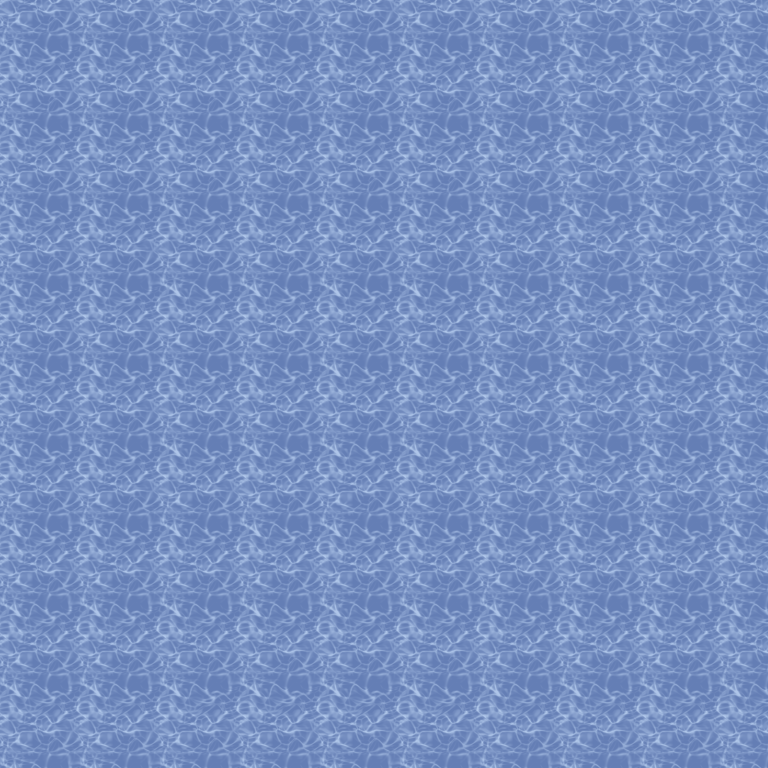
A three.js fragment shader for this texture:

```glsl
// Rippled pool water: one seamless tile of pale caustic lines on blue, repeated 9.6 times each way.
// Periodic cell noise draws the light web, value noise clouds and flecks it, and a few
// broken rings and streaks give the tile its calm dark pool with a bright rim.
varying vec2 vUv;

const float REPEATS = 9.6;
const float SOFTEN = 0.00035;
const vec3 DEEP_BLUE = vec3(0.41, 0.51, 0.72);
const vec3 GLINT_BLUE = vec3(0.58, 0.675, 0.84);

vec2 hash2(vec2 cell, float seed) {
  vec3 h = fract(vec3(cell.xyx + seed) * vec3(0.1031, 0.1030, 0.0973));
  h += dot(h, h.yzx + 33.33);
  return fract((h.xx + h.yz) * h.zy);
}

// Value noise that wraps after "count" cells; two independent channels.
vec2 tileNoise(vec2 p, vec2 count, float seed) {
  vec2 g = p * count;
  vec2 cell = floor(g);
  vec2 f = g - cell;
  f = f * f * (3.0 - 2.0 * f);
  vec2 a = hash2(mod(cell, count), seed);
  vec2 b = hash2(mod(cell + vec2(1.0, 0.0), count), seed);
  vec2 c = hash2(mod(cell + vec2(0.0, 1.0), count), seed);
  vec2 d = hash2(mod(cell + vec2(1.0, 1.0), count), seed);
  return mix(mix(a, b, f.x), mix(c, d, f.x), f.y);
}

float softLine(float d, float width) {
  return exp(-d * d / (width * width));
}

// Bright borders between wrapped random cells.
float causticWeb(vec2 p, vec2 count, float width, float seed) {
  vec2 g = p * count;
  vec2 cell = floor(g);
  float nearest = 8.0;
  float second = 8.0;
  for (int y = -1; y <= 1; y++) {
    for (int x = -1; x <= 1; x++) {
      vec2 neighbour = cell + vec2(float(x), float(y));
      vec2 site = neighbour + 0.1 + 0.8 * hash2(mod(neighbour, count), seed);
      float d = length(site - g);
      second = min(second, max(nearest, d));
      nearest = min(nearest, d);
    }
  }
  return softLine(second - nearest, width);
}

// Shortest offset from a centre, across tile borders.
vec2 wrapOffset(vec2 p, vec2 centre) {
  return fract(p - centre + 0.5) - 0.5;
}

float ring(vec2 p, vec2 centre, vec2 radii, float width) {
  float d = (length(wrapOffset(p, centre) / radii) - 1.0) * min(radii.x, radii.y);
  return softLine(d, width);
}

float streak(vec2 p, vec2 centre, vec2 reach, float width) {
  vec2 q = wrapOffset(p, centre);
  float along = clamp(dot(q, reach) / dot(reach, reach), -1.0, 1.0);
  return softLine(length(q - reach * along), width);
}

// Rims, rays and glints that identify the tile.
float signatureLines(vec2 p) {
  float light = 0.8 * ring(p, vec2(0.715, 0.55), vec2(0.165, 0.13), 0.015);
  light = max(light, 0.8 * ring(p, vec2(0.07, 0.88), vec2(0.08, 0.09), 0.018));
  light = max(light, 0.7 * ring(p, vec2(0.575, 0.75), vec2(0.06, 0.035), 0.018));
  light = max(light, 0.9 * streak(p, vec2(0.95, 0.54), vec2(0.08, 0.025), 0.015));
  light = max(light, 0.9 * streak(p, vec2(0.13, 0.62), vec2(0.10, 0.06), 0.017));
  light = max(light, 0.7 * streak(p, vec2(0.05, 0.46), vec2(-0.02, 0.08), 0.015));
  light = max(light, 0.8 * streak(p, vec2(0.79, 0.95), vec2(0.04, -0.05), 0.018));
  light = max(light, streak(p, vec2(0.45, 0.575), vec2(0.025, 0.015), 0.022));
  return max(light, streak(p, vec2(0.48, 0.35), vec2(0.035, 0.015), 0.022));
}

// Light level of the water at a point of the tile.
float waterLight(vec2 tile) {
  vec2 p = tile + 0.09 * (tileNoise(tile, vec2(7.0), 3.0) - 0.5);
  vec2 cloud = tileNoise(p, vec2(5.0, 8.0), 17.0);
  vec2 grain = tileNoise(p, vec2(13.0, 19.0), 29.0);
  vec2 fleck = smoothstep(0.55, 0.95, tileNoise(p, vec2(17.0, 25.0), 53.0));

  // Calm, dark water around the large cell; hazier water near the seams.
  float haze = smoothstep(0.14, 0.56, length(wrapOffset(tile, vec2(0.69, 0.52))));
  float outside = length(wrapOffset(p, vec2(0.715, 0.55)) / vec2(0.165, 0.13));
  float open = mix(0.3, 1.0, smoothstep(0.8, 1.1, outside));

  float coarse = causticWeb(p, vec2(5.0, 7.0), 0.12, 41.0) * (0.1 + 1.1 * cloud.y);
  float fine = causticWeb(p, vec2(10.0, 14.0), 0.22, 67.0) * grain.y;
  float light = -0.56 + 0.22 * haze + 0.28 * cloud.x + 0.36 * grain.x;
  light += open * (coarse + (0.45 + 0.35 * haze) * fine);
  light += (0.25 + 0.45 * haze) * fleck.x;
  light += signatureLines(p) * (0.3 + 1.2 * grain.y);
  return clamp(light, -0.1, 1.6);
}

void main() {
  vec2 canvas = vec2(vUv.x, 1.0 - vUv.y);

  // Four nearby samples soften the thin lines.
  float light = 0.0;
  for (int i = 0; i < 4; i++) {
    vec2 corner = vec2(mod(float(i), 2.0), floor(float(i) * 0.5)) * 2.0 - 1.0;
    light += 0.25 * waterLight(fract((canvas + corner * SOFTEN) * REPEATS));
  }
  gl_FragColor = vec4(mix(DEEP_BLUE, GLINT_BLUE, light), 1.0);
}
```
